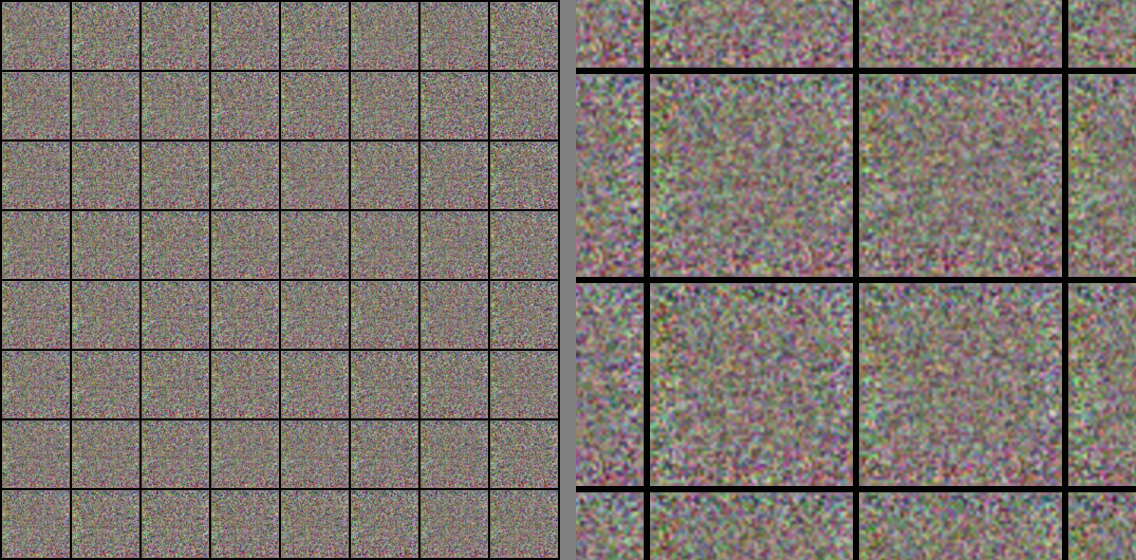
Left: the whole. Right: its middle third, enlarged.
Write a Shadertoy shader that draws this pattern.

```glsl
const float TILES = 8.0;
const float TEXELS = 64.0;
const float GAP = 2.0;
const float PITCH = TEXELS + GAP;
const float SHEET = TILES * PITCH + GAP;
const float TAU = 6.2832;

const vec3 BASE = vec3(0.517, 0.482, 0.454);
const vec3 GROUT = vec3(0.01, 0.008, 0.008);

vec3 hash33(vec3 p) {
    p = fract(p * vec3(0.1031, 0.1030, 0.0973));
    p += dot(p, p.yxz + 33.33);
    return fract((p.xxy + p.yxx) * p.zyx);
}

// Weight that fades from 1 at a tile side to 0 at the given depth
float sideBand(float sideDistance, float depth) {
    return 1.0 - smoothstep(0.0, depth, sideDistance);
}

// Faint colour tints along the sides and in upright bands
vec3 tileTint(vec2 texel) {
    vec2 opposite = TEXELS - 1.0 - texel;
    vec3 tint = vec3(0.03, -0.025, 0.012) * sideBand(texel.y, 11.0);
    tint += vec3(-0.02, 0.002, 0.03) * sideBand(opposite.y, 9.0);
    tint += vec3(-0.005, 0.024, -0.014) * sideBand(texel.x, 13.0);
    tint += vec3(0.0, 0.025, 0.03) * sideBand(abs(opposite.x - 4.0), 4.0);
    vec2 weave = cos(TAU * texel / 8.0);
    float band = cos(TAU * (texel.x - 5.0) / 16.0);
    return tint + vec3(-0.008, 0.01, -0.007) * band
        + 0.007 * (weave.x + weave.y);
}

// Centred noise, mostly common to all tiles, partly particular to one
vec3 tileNoise(vec2 texel, float layer, float seed) {
    vec3 commonNoise = hash33(vec3(texel + 11.0, layer)) - 0.5;
    vec3 ownNoise = hash33(vec3(texel + 29.0, layer + seed * 5.0)) - 0.5;
    return 0.84 * commonNoise + 0.54 * ownNoise;
}

// Colour of one grain
vec3 grainColour(vec2 texel, vec2 tile) {
    float seed = 7.0 + tile.x + TILES * tile.y;
    vec3 chroma = tileNoise(texel, 3.0, seed);
    float luma = tileNoise(texel, 47.0, seed).x;

    // Strong grain near the sides, calm middle, pale outer rim
    vec2 inset = min(texel, TEXELS - 1.0 - texel);
    float side = min(inset.x, inset.y);
    float rim = 1.0 - step(0.5, side);
    float strength = mix(0.9, 1.28, sideBand(side, 14.0));
    strength *= mix(0.92, 1.08, hash33(vec3(tile + 3.0, 19.0)).x);
    strength *= mix(1.0, 0.55, rim);

    return BASE + tileTint(texel) + 0.02 * rim
        + strength * (0.38 * chroma + 0.32 * luma);
}

// Quadratic spline weights for the previous, nearest and next grain
vec2 splineWeight(vec2 d) {
    vec2 a = abs(d);
    vec2 tail = max(1.5 - a, 0.0);
    return mix(0.75 - a * a, 0.5 * tail * tail, step(0.5, a));
}

// Smooth blend of the nine nearest grains
vec3 filteredGrain(vec2 local, vec2 tile) {
    vec2 p = clamp(local - 0.5, 0.0, TEXELS - 1.0);
    vec2 nearest = floor(p + 0.5);
    vec3 sum = vec3(0.0);
    for (int j = -1; j <= 1; j++) {
        for (int i = -1; i <= 1; i++) {
            vec2 neighbour = nearest + vec2(i, j);
            vec2 weight = splineWeight(p - neighbour);
            vec2 texel = clamp(neighbour, 0.0, TEXELS - 1.0);
            sum += weight.x * weight.y * grainColour(texel, tile);
        }
    }
    return sum;
}

// Tile coverage with edges smoothed over one pixel
float tileMask(vec2 local, vec2 pixel) {
    vec2 inside = 0.5 * TEXELS - abs(local - 0.5 * TEXELS);
    vec2 cover = smoothstep(-0.5 * pixel, 0.5 * pixel, inside);
    return cover.x * cover.y;
}

void mainImage(out vec4 fragColor, in vec2 fragCoord) {
    vec2 pixel = SHEET / iResolution.xy;
    vec2 sheet = fragCoord * pixel;
    vec2 tile = clamp(floor((sheet - 0.5 * GAP) / PITCH), 0.0, TILES - 1.0);
    vec2 local = sheet - GAP - tile * PITCH;

    vec3 grain = clamp(filteredGrain(local, tile), 0.0, 1.0);
    fragColor = vec4(mix(GROUT, grain, tileMask(local, pixel)), 1.0);
}
```
